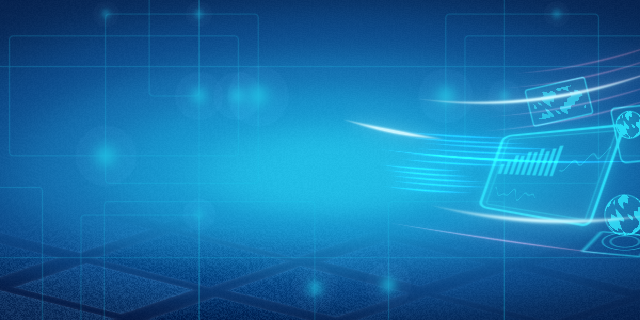
A Shadertoy shader for this background:

```glsl
// Blue technology backdrop: circuit lines, floor slabs, light streaks and holographic screens.
#define GLOW_CENTER vec2(1.04, 0.45)
#define GLOW_SIZE vec3(1.15, 0.44, 0.35)
#define LINE_WIDTH 0.0012
#define LINE_ALPHA 0.26
#define SLAB_ALPHA 0.3
#define CYAN vec3(0.1, 0.82, 0.95)
#define ICE vec3(0.78, 0.96, 1.0)
#define EMBER vec3(0.75, 0.3, 0.28)

// Circuit frames as left, bottom, right, top
const vec4 FRAMES[9] = vec4[9](
  vec4(.03, .513, .745, .888), vec4(.33, .427, .807, .956), vec4(.466, .7, .622, 1.1),
  vec4(.326, -.1, .984, .37), vec4(.253, -.1, .622, .328), vec4(-.1, -.1, .133, .414),
  vec4(1.214, -.1, 1.576, .37), vec4(1.393, .427, 1.87, .956), vec4(1.453, .513, 2.1, .888));
// Glowing nodes as x, y, radius
const vec3 NODES[12] = vec3[12](
  vec3(.331, .513, .095), vec3(.622, .7, .075), vec3(.742, .7, .075), vec3(.807, .7, .095),
  vec3(.622, .33, .05), vec3(1.393, .7, .085), vec3(1.576, .7, .05), vec3(.984, .1, .07),
  vec3(1.214, .11, .07), vec3(.331, .956, .04), vec3(.622, .956, .04), vec3(1.74, .956, .04));

float hash(vec2 p) { return fract(sin(dot(p, vec2(127.1, 311.7))) * 43758.5); }

float fill(float d) {
  float px = 1.0 / iResolution.y;
  return 1.0 - smoothstep(-px, px, d);
}
float stroke(float d, float w) { return fill(abs(d) - w); }
float within(float x, float a, float b) { return step(a, x) * step(x, b); }

float box(vec2 p, vec2 halfSize, float r) {
  vec2 q = abs(p) - halfSize + r;
  return length(max(q, 0.0)) + min(max(q.x, q.y), 0.0) - r;
}

vec3 ramp(float t) {
  vec3 c = mix(vec3(.025, .13, .3), vec3(.05, .3, .55), smoothstep(.05, .38, t));
  c = mix(c, vec3(.08, .45, .7), smoothstep(.32, .6, t));
  c = mix(c, vec3(.09, .59, .81), smoothstep(.55, .82, t));
  return mix(c, vec3(.13, .74, .9), smoothstep(.78, 1.0, t));
}

// Layered sines shaping land masses
float land(vec2 p) {
  float n = sin(p.x * 5.0 + 1.5 * sin(p.y * 4.0)) + sin(p.y * 7.0 - p.x * 3.0);
  return smoothstep(.15, .45, n + .5 * sin(p.x * 17.0 + p.y * 13.0));
}

// Tapered arc of light sagging below its chord
float streak(vec2 p, vec2 a, vec2 b, float sag, float w) {
  float t = clamp((p.x - a.x) / (b.x - a.x), 0.0, 1.0);
  float taper = sin(3.14159 * t);
  float d = abs(p.y - mix(a.y, b.y, t) + 4.0 * sag * t * (1.0 - t));
  float core = d / (w * (.3 + .7 * taper));
  return taper * (exp(-core * core) + .22 * exp(-d / (4.0 * w)));
}

// Coordinates from -0.5 to 0.5 on a tilted panel
vec2 onPanel(vec2 p, vec2 center, vec2 x, vec2 y) { return inverse(mat2(x, y)) * (p - center); }

float globe(vec2 p, float r) {
  vec2 q = p / r;
  float lon = atan(q.x, sqrt(max(1.0 - dot(q, q), 0.0)) + .001);
  float d = length(p) - r;
  return fill(d) * (.15 + .75 * land(vec2(lon, q.y) * .8 + .6)) + .7 * stroke(d, LINE_WIDTH);
}

void mainImage(out vec4 fragColor, in vec2 fragCoord) {
  vec2 p = fragCoord / iResolution.xy * vec2(2.0, 1.0);

  // Backdrop glow
  vec2 g = p - GLOW_CENTER;
  g /= vec2(GLOW_SIZE.x, g.y > 0.0 ? GLOW_SIZE.y : GLOW_SIZE.z);
  vec3 col = ramp(exp(-dot(g, g)));
  float grain = hash(floor(p * 300.0)) - .5;

  // Floor slabs
  vec2 s = onPanel(p, vec2(.26, .193), vec2(.4, -.1), vec2(.27, .09));
  vec2 cell = floor(s);
  float slab = box(fract(s) - .5, vec2(.47 - .09 * hash(cell + 3.0)), 0.0);
  float floorFade = smoothstep(.36, .08, p.y) * (1.0 - .75 * smoothstep(.7, 1.6, p.x));
  vec3 face = vec3(.35, .5, .55) * (mix(-.25, .3, hash(cell)) + grain * .5);
  face = mix(face, vec3(-.03, -.18, -.24), smoothstep(-.01, .01, slab));
  col += floorFade * (SLAB_ALPHA * face + .06 * exp(-abs(slab) * 50.0)) + grain * .025;

  // Circuit lines
  float wires = stroke(p.y - .792, LINE_WIDTH) + stroke(p.y - .195, LINE_WIDTH);
  wires += stroke(p.x - .622, LINE_WIDTH) + stroke(p.x - 1.576, LINE_WIDTH);
  for (int i = 0; i < 9; i++) {
    vec4 f = FRAMES[i];
    wires += stroke(box(p - .5 * (f.xy + f.zw), .5 * (f.zw - f.xy), .012), LINE_WIDTH);
  }
  col = mix(col, CYAN, LINE_ALPHA * min(wires, 1.0));

  // Nodes with faint halos
  for (int i = 0; i < 12; i++) {
    float r = NODES[i].z, d = length(p - NODES[i].xy);
    col = mix(col, vec3(.1, .73, .87), min(r * 8.0, .72) * exp(-d * d / (r * r * .15)));
    col += .018 * fill(d - r);
  }

  // Main screen, taller toward the right
  vec2 m = onPanel(p, vec2(1.716, .458), vec2(.36, -.013), vec2(.094, .268));
  m.y /= 1.0 + .36 * m.x;
  float edge = box(m, vec2(.5), .07) * .27;
  float holo = .14 * fill(edge) + .8 * stroke(edge, .003) + .35 * stroke(edge + .014, .0015);
  holo += .3 * exp(-abs(edge) * 70.0);

  // Bars and curves on the screen
  float column = (m.x + .45) * 20.0, bar = floor(column);
  float rise = .13 + .022 * bar + .08 * hash(vec2(bar, 2.0));
  float barShape = fill((abs(fract(column) - .5) - .3) * .018) * fill((abs(m.y - .5 * rise + .03) - .5 * rise) * .27);
  holo += .75 * within(bar, 0.0, 9.0) * barShape;
  float trend = m.y - .02 - .5 * m.x - .04 * sin(m.x * 45.0);
  float wave = m.y + .28 - .04 * sin(m.x * 42.0) - .03 * sin(m.x * 71.0);
  holo += .5 * stroke(trend * .25, .0015) * within(m.x, .08, .45);
  holo += .5 * stroke(wave * .25, .0015) * within(m.x, -.42, -.05);

  // Map card, side card, globes and stand
  vec2 c = onPanel(p, vec2(1.747, .682), vec2(.185, .042), vec2(-.028, .113));
  float card = box(c * vec2(.19, .116), vec2(.095, .058), .008);
  float map = land(c * vec2(3.2, 1.8) + 1.0) * fill(box(c, vec2(.42, .36), .1));
  holo += fill(card) * (.12 + .6 * map) + .7 * stroke(card, .002);
  vec2 k = onPanel(p, vec2(2.0, .583), vec2(.15, .015), vec2(-.036, .17));
  float side = box(k, vec2(.5), .1) * .15;
  holo += .12 * fill(side) + .75 * stroke(side, .002);
  holo += globe(p - vec2(1.968, .61), .042) + globe(p - vec2(1.953, .328), .063);
  float ring = length((p - vec2(1.953, .245)) * vec2(1.0, 2.6));
  holo += .5 * stroke(ring - .07, .003) + .4 * stroke(ring - .045, .004);
  vec2 b = onPanel(p, vec2(1.94, .237), vec2(.18, -.016), vec2(.06, .062));
  holo += .65 * stroke(box(b, vec2(.5), .05) * .065, .002);
  col = mix(col, vec3(.16, .86, .97), min(holo, 1.0));

  // Light streaks
  for (int i = 0; i < 11; i++) {
    float h = hash(vec2(i, 7)), y = .41 + .017 * float(i), x = 1.16 + .16 * h;
    col += CYAN * .22 * streak(p, vec2(x, y + .008), vec2(x + .22 + .25 * h, y - .012), .004, .003);
  }
  for (int i = 0; i < 5; i++) {
    float y = .025 * float(i);
    col += EMBER * .32 * streak(p, vec2(1.5 + y, .59 + 1.8 * y), vec2(2.15, .73 + 1.7 * y), .025, .0035);
  }
  col += EMBER * .5 * streak(p, vec2(1.21, .305), vec2(1.95, .2), .005, .003);
  col += CYAN * .4 * streak(p, vec2(1.18, .535), vec2(2.05, .5), .02, .003);
  float white = streak(p, vec2(1.07, .627), vec2(1.39, .565), .007, .0065);
  white += .85 * streak(p, vec2(1.3, .692), vec2(2.08, .79), .05, .006);
  white += .8 * streak(p, vec2(1.34, .36), vec2(2.05, .33), .035, .008);
  fragColor = vec4(clamp(mix(col, ICE, min(white, 1.0)), 0.0, 1.0), 1.0);
}
```
